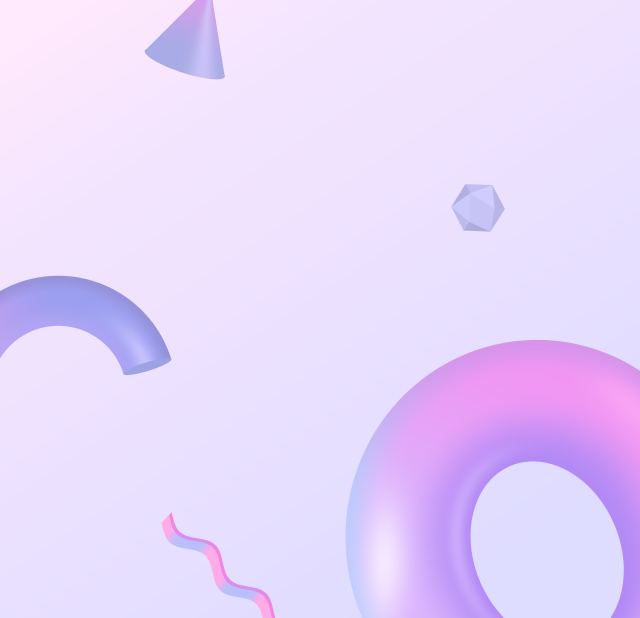
Write a Shadertoy shader that draws this background.

```glsl
// Pastel backdrop with five glossy solids: a ring, a bent tube, a cone, a gem and
// a wavy ribbon. Each is a 2D distance function, shaded by its own cross-section
// coordinate; all lengths are in canvas heights.

#define RING_CENTER   vec2(0.869, 0.131)
#define RING_RADII    vec2(0.310, 0.319)
#define HOLE_CENTER   vec2(0.8854, 0.1051)
#define HOLE_RADII    vec2(0.118, 0.153)
#define TUBE_CENTER   vec2(0.0943, 0.3625)
#define TUBE_SIZE     vec2(0.1508, 0.0405)
#define CONE_BASE     vec2(0.299, 0.897)
#define CONE_SIZE     vec2(0.068, 0.133)
#define GEM_CENTER    vec2(0.7735, 0.6637)
#define GEM_RADIUS    0.0435
#define RIBBON_START  vec2(0.2817, 0.1752)
#define RIBBON_PERIOD 0.1132

// Antialiased coverage of a signed distance
float cover(float d) { return clamp(0.5 - d * iResolution.y, 0.0, 1.0); }

float bump(float x, float width) { x /= width; return exp(-x * x); }

vec2 turn(vec2 q, float a) {
    float c = cos(a), s = sin(a);
    return vec2(c * q.x + s * q.y, c * q.y - s * q.x);
}

float ellipse(vec2 q, vec2 r) {
    float k = length(q / r);
    return k * (k - 1.0) / max(length(q / (r * r)), 1e-4);
}

vec3 backdrop(vec2 p) {
    float t = dot(vec2(p.x, 1.0 - p.y), vec2(0.55, 0.83));
    vec3 c = mix(vec3(1.0, 0.914, 0.992), vec3(0.949, 0.894, 0.996), smoothstep(0.0, 0.42, t));
    c = mix(c, vec3(0.914, 0.878, 1.0), smoothstep(0.35, 0.85, t));
    return mix(c, vec3(0.871, 0.863, 1.0), smoothstep(0.75, 1.25, t));
}

void drawRing(inout vec3 col, vec2 p) {
    vec2 q = p - RING_CENTER;
    float outer = ellipse(q, RING_RADII);
    float hole = ellipse(turn(p - HOLE_CENTER, 0.4), HOLE_RADII);
    // s runs from the hole (0) to the outer rim (1)
    float s = clamp(hole / max(hole - outer, 1e-4), 0.0, 1.0);
    float warm = smoothstep(-0.12, 0.25, dot(q, vec2(0.45, 0.9)));
    vec3 body = mix(vec3(0.85, 0.70, 0.99), vec3(0.94, 0.59, 0.95), warm);
    vec3 rim = mix(vec3(0.74, 0.79, 0.99), vec3(0.84, 0.58, 0.92), warm);
    vec3 c = mix(vec3(0.70, 0.54, 0.96), body, smoothstep(0.0, 0.58, s));
    c = mix(c, rim, smoothstep(0.72, 1.0, s));
    // Soft window light, thin inner reflection and pink sheen
    vec2 g = (p - vec2(0.622, 0.09)) / vec2(0.036, 0.105);
    c = mix(c, vec3(0.97, 0.93, 1.0), 0.9 * exp(-dot(g, g)));
    float left = smoothstep(0.03, -0.2, q.x);
    c = mix(c, vec3(0.85, 0.73, 1.0), 0.75 * left * bump(s - 0.11, 0.07));
    float right = smoothstep(0.05, 0.16, q.x) * smoothstep(0.0, 0.2, q.y);
    c = mix(c, vec3(1.0, 0.68, 0.96), 0.6 * right * bump(s - 0.72, 0.15));
    col = mix(col, c, cover(max(outer, -hole)));
}

void drawTube(inout vec3 col, vec2 p) {
    vec2 q = turn(p - TUBE_CENTER, 0.298);
    float s = (length(q) - TUBE_SIZE.x) / TUBE_SIZE.y;
    float d = max((abs(s) - 1.0) * TUBE_SIZE.y, -q.y);
    vec3 c = mix(vec3(0.61, 0.62, 0.94), vec3(0.79, 0.63, 0.94), smoothstep(0.06, -0.14, q.x));
    c = mix(c, vec3(0.72, 0.66, 0.96), 0.6 * smoothstep(-0.1, -1.0, s));
    c = mix(c, vec3(0.57, 0.55, 0.82), 0.7 * smoothstep(0.3, 1.0, s));
    c = mix(c, vec3(0.80, 0.78, 1.0), 0.85 * bump(s + 0.05, 0.4) * smoothstep(0.13, 0.01, q.y));
    col = mix(col, c, cover(d));
    // Flat end
    float cap = ellipse(q - vec2(TUBE_SIZE.x, 0.0), vec2(TUBE_SIZE.y, 0.007));
    col = mix(col, vec3(0.62, 0.63, 0.89), cover(cap));
}

void drawCone(inout vec3 col, vec2 p) {
    vec2 q = turn(p - CONE_BASE, -0.314);
    float halfWidth = CONE_SIZE.x * (1.0 - q.y / CONE_SIZE.y);
    float side = max((abs(q.x) - halfWidth) * 0.89, -q.y);
    float d = min(side, ellipse(q, vec2(CONE_SIZE.x, 0.015)));
    float u = q.x / max(halfWidth, 1e-3);
    vec3 c = mix(vec3(0.66, 0.67, 0.90), vec3(0.84, 0.62, 0.92), smoothstep(0.01, 0.12, q.y));
    c = mix(c, vec3(0.82, 0.78, 0.98), 0.8 * bump(u - 0.45, 0.3));
    col = mix(col, c, cover(d));
}

void drawGem(inout vec3 col, vec2 p) {
    vec2 q = turn(p - GEM_CENTER, -0.04) / GEM_RADIUS;
    vec2 a = abs(q);
    float d = max(a.y, 0.5 * a.y + 0.866 * a.x) - 0.866;
    vec3 c = vec3(0.78, 0.77, 0.96);
    // Three mirrored sectors around the front face
    for (int i = 0; i < 3; i++) {
        vec2 f = turn(q, 1.0472 + 2.0944 * float(i));
        float inSector = cover((abs(f.y) - 1.732 * f.x) * 0.5 * GEM_RADIUS);
        float outside = cover((0.309 - f.x) * GEM_RADIUS);
        float edge = abs(f.y) / 0.535 + (f.x - 0.309) / 0.691 - 1.0;
        float corner = cover(-edge * 0.42 * GEM_RADIUS);
        float tone = mix(0.035, -0.04 + 0.02 * sign(f.y), corner) - 0.018 * float(i);
        c += tone * outside * inSector;
    }
    col = mix(col, c, cover(d * GEM_RADIUS));
}

void drawRibbon(inout vec3 col, vec2 p) {
    vec2 q = turn(p - RIBBON_START, -0.761);
    float phase = 6.2832 * (q.x - 0.0876) / RIBBON_PERIOD;
    float slope = -0.67 * sin(phase);
    float depth = 0.0121 * cos(phase) - 0.0074 - q.y;
    float d = max((abs(depth - 0.0118) - 0.0118) / sqrt(1.0 + slope * slope), -q.x);
    float facing = 0.5 + 0.5 * sin(phase + 0.3);
    vec3 face = mix(vec3(0.73, 0.75, 0.98), vec3(1.0, 0.67, 0.91), smoothstep(0.15, 0.75, facing));
    vec3 lip = mix(vec3(0.83, 0.56, 0.95), vec3(0.95, 0.52, 0.88), facing);
    col = mix(col, mix(face, lip, cover(depth - 0.006)), cover(d));
}

void mainImage(out vec4 fragColor, in vec2 fragCoord) {
    vec2 p = fragCoord / iResolution.y;
    vec3 col = backdrop(p);
    drawCone(col, p);
    drawGem(col, p);
    drawTube(col, p);
    drawRibbon(col, p);
    drawRing(col, p);
    fragColor = vec4(col, 1.0);
}
```
